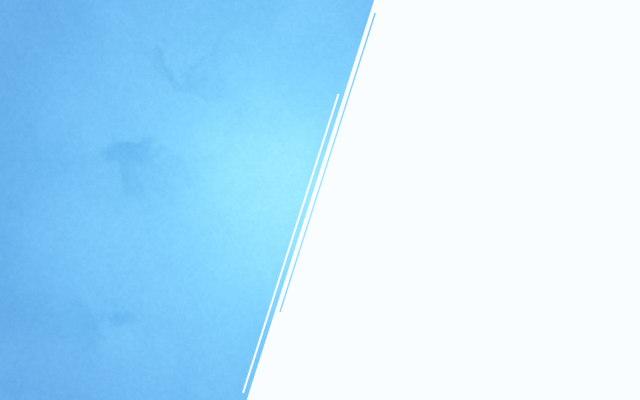
Write a Shadertoy shader that draws this background.

```glsl
// A mottled blue plaster wall, lit by a soft cyan glow, cut by a slanted white panel.
// The wall is a radial colour ramp stained by layered value noise; the panel and its
// two accent strokes are distance functions. Lengths are in canvas heights.

#define GLOW_CENTER vec2(0.70, 0.53)
#define EDGE_FOOT 0.6167
#define EDGE_SLOPE 0.3187
#define WHITE_STROKE_WIDTH 0.0052
#define BLUE_STROKE_WIDTH 0.0034
#define MOTTLE 0.05
#define STAIN 0.09
#define GRAIN 0.016

const vec3 PANEL_WHITE = vec3(0.977, 0.993, 1.0);
const vec3 GLOW_CYAN   = vec3(0.60, 0.91, 1.0);
const vec3 LIGHT_BLUE  = vec3(0.51, 0.83, 1.0);
const vec3 SKY_BLUE    = vec3(0.465, 0.77, 0.975);
const vec3 DEEP_BLUE   = vec3(0.405, 0.69, 0.92);

// Hash without sine
float hash(vec2 p) {
    vec3 q = fract(vec3(p.xyx) * 0.1031);
    q += dot(q, q.yzx + 33.33);
    return fract((q.x + q.y) * q.z);
}

float noise(vec2 p) {
    vec2 cell = floor(p), f = fract(p);
    f = f * f * (3.0 - 2.0 * f);
    float low  = mix(hash(cell), hash(cell + vec2(1, 0)), f.x);
    float high = mix(hash(cell + vec2(0, 1)), hash(cell + vec2(1, 1)), f.x);
    return mix(low, high, f.y);
}

float fbm(vec2 p) {
    float sum = 0.0, amplitude = 0.5;
    for (int i = 0; i < 5; i++) {
        sum += amplitude * noise(p);
        p = mat2(1.6, 1.2, -1.2, 1.6) * p + 17.3;
        amplitude *= 0.5;
    }
    return sum;
}

float segmentDistance(vec2 p, vec2 a, vec2 b) {
    vec2 ab = b - a;
    return length(p - a - ab * clamp(dot(p - a, ab) / dot(ab, ab), 0.0, 1.0));
}

// Soft elliptical weight, one at its centre
float softSpot(vec2 p, vec2 center, vec2 radius) {
    vec2 q = (p - center) / radius;
    return exp(-dot(q, q));
}

vec3 wallColor(vec2 p) {
    // Glow ramp, with an uneven outline
    float cloud = fbm(p * 5.0 + 3.0) - 0.48;
    float d = length((p - GLOW_CENTER) * vec2(1.0, 0.95)) + 0.12 * cloud;
    vec3 color = mix(GLOW_CYAN, LIGHT_BLUE, smoothstep(0.02, 0.33, d));
    color = mix(color, SKY_BLUE, smoothstep(0.22, 0.52, d));
    color = mix(color, DEEP_BLUE, smoothstep(0.46, 0.80, d));

    // Broad mottling and darker smears
    vec2 warp = vec2(fbm(p * 7.0), fbm(p * 7.0 + 41.0));
    float mottle = fbm(p * vec2(9.0, 7.0) + 2.0 * warp) - 0.48;
    float smear = smoothstep(0.48, 0.68, fbm(p * 8.0 + 2.5 * warp + 9.0));
    float stained = softSpot(p, vec2(0.36, 0.73), vec2(0.20, 0.19))
                  + 0.7 * softSpot(p, vec2(0.28, 0.21), vec2(0.09, 0.06));
    color += MOTTLE * mottle * vec3(1.0, 0.8, 0.5);
    color -= STAIN * smear * stained * vec3(0.8, 0.7, 0.4);

    // Fine plaster grain
    return color + GRAIN * (noise(p * 240.0) + noise(p * 110.0) - 1.0);
}

void mainImage(out vec4 fragColor, in vec2 fragCoord) {
    vec2 p = fragCoord / iResolution.y;
    float pixel = 1.0 / iResolution.y;
    vec3 wall = wallColor(p);

    // White panel right of the slanted edge
    float edge = (p.x - EDGE_FOOT - EDGE_SLOPE * p.y) / length(vec2(1.0, EDGE_SLOPE));
    vec3 color = mix(wall, PANEL_WHITE, smoothstep(-0.7 * pixel, 0.7 * pixel, edge));

    // White stroke on the wall, wall-coloured stroke on the panel
    float whiteStroke = segmentDistance(p, vec2(0.6083, 0.020), vec2(0.8455, 0.763));
    float blueStroke = segmentDistance(p, vec2(0.7005, 0.222), vec2(0.9375, 0.966));
    whiteStroke -= 0.5 * WHITE_STROKE_WIDTH;
    blueStroke -= 0.5 * BLUE_STROKE_WIDTH;
    color = mix(color, PANEL_WHITE, smoothstep(0.7 * pixel, -0.7 * pixel, whiteStroke));
    color = mix(color, wall, smoothstep(0.7 * pixel, -0.7 * pixel, blueStroke));

    fragColor = vec4(clamp(color, 0.0, 1.0), 1.0);
}
```
